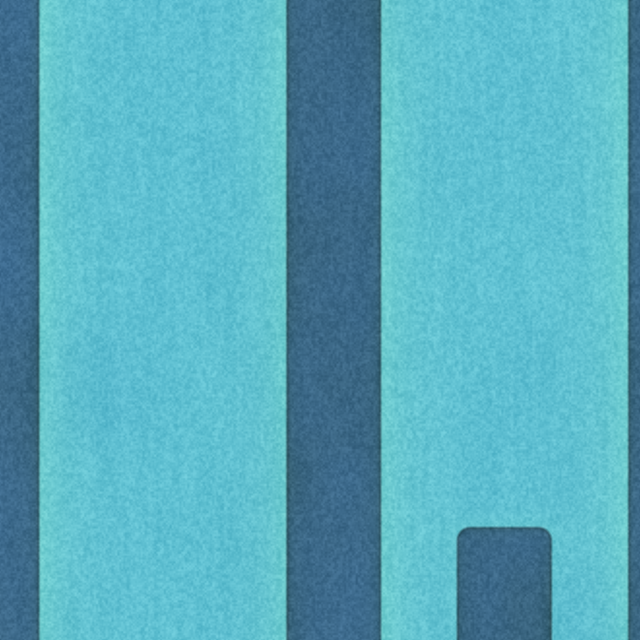
This pattern is drawn by a Shadertoy shader. Its source:

```glsl
float hash(vec2 p) {
    vec3 q = fract(p.xyx * 0.1031);
    q += dot(q, q.yzx + 33.33);
    return fract((q.x + q.y) * q.z);
}

float noise(vec2 p) {
    vec2 cell = floor(p), f = fract(p);
    f = f * f * (3.0 - 2.0 * f);
    return mix(mix(hash(cell), hash(cell + vec2(1, 0)), f.x),
               mix(hash(cell + vec2(0, 1)), hash(cell + vec2(1, 1)), f.x), f.y);
}

float fbm(vec2 p) {
    float sum = 0.0, amp = 0.5;
    for (int i = 0; i < 4; i++) {
        sum += amp * noise(p);
        p = p * 2.03 + 17.3;
        amp *= 0.5;
    }
    return sum / 0.9375;
}

float roundedBox(vec2 p, vec2 halfSize, float radius) {
    vec2 q = abs(p) - halfSize + radius;
    return length(max(q, 0.0)) + min(max(q.x, q.y), 0.0) - radius;
}

void mainImage(out vec4 fragColor, in vec2 fragCoord) {
    vec2 uv = fragCoord / iResolution.xy;

    // Wide repeating bands, the right one notched from below
    float period = 0.534;
    float x = mod(uv.x - 0.2545 + 0.5 * period, period) - 0.5 * period;
    float band = abs(x) - 0.193;
    float notch = roundedBox(uv - vec2(0.788, 0.0), vec2(0.0742, 0.1765), 0.021);
    float dist = max(band, -notch);

    // Fabric texture: soft blotches, vertical streaks and fine grain
    float blotch = fbm(uv * vec2(7.0, 5.0) + 3.0) - 0.5;
    float streak = noise(uv * vec2(110.0, 7.0) + 40.0) - 0.5;
    float grain = noise(uv * vec2(210.0, 170.0)) + noise(uv * 330.0 + 91.0) - 1.0;

    // Light bands turn greener toward their borders
    float rim = exp(min(band, 0.0) / 0.045) + 0.35 * exp(-max(notch, 0.0) / 0.02);
    vec3 light = mix(vec3(0.365, 0.745, 0.82), vec3(0.435, 0.805, 0.81), min(rim, 1.0));
    light += blotch * vec3(0.05, 0.05, 0.02) + streak * vec3(0.035, 0.025, 0.02);
    light += grain * vec3(0.075, 0.06, 0.05);

    // Dark ground, duller close to its borders
    vec3 dark = mix(vec3(0.235, 0.41, 0.535), vec3(0.215, 0.39, 0.47),
                    exp(-max(dist, 0.0) / 0.012));
    dark += blotch * vec3(0.03, 0.05, 0.11) + streak * 0.015;
    dark += grain * vec3(0.055, 0.06, 0.065);

    // Soft printed edge with a thin shadow just outside
    float soft = max(0.0028, 1.0 / iResolution.y);
    vec3 color = mix(light, dark, smoothstep(-soft, soft, dist));
    color -= vec3(0.03, 0.05, 0.07) * exp(-pow((dist - 0.002) / 0.0025, 2.0));

    fragColor = vec4(clamp(color, 0.0, 1.0), 1.0);
}
```
